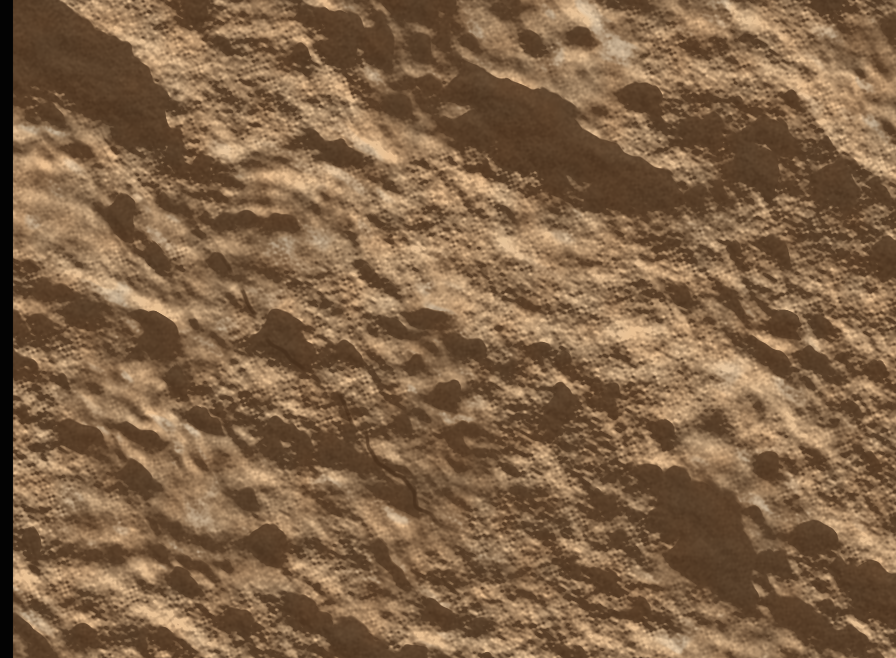
Reproduce this texture procedurally as a Shadertoy shader.

```glsl
// Sandy, wind-scoured rock under low sunlight, with ragged slanted ridges.
// A stretched noise height field is shaded by its slope toward the light,
// then marched toward the light for cast shadows; grit is added last.
#define RIDGE_ANGLE -0.61
#define SUN_DIR vec2(-0.25, -0.97)
#define SUN_SLOPE 0.26
#define SHADOW_REACH 0.34
#define SHADOW_STEPS 36
#define GRIT_HEIGHT 0.0040
#define LIT_GAIN 1.06
#define BORDER_WIDTH 0.0145
#define SHADE_COLOR vec3(0.27, 0.18, 0.105)
#define SUNLIT_COLOR vec3(0.86, 0.715, 0.55)
#define DUST_COLOR vec3(0.78, 0.72, 0.63)

float hash(vec2 p) {
    return fract(sin(dot(p, vec2(127.1, 311.7))) * 43758.5453);
}

float noise(vec2 p) {
    vec2 i = floor(p), f = fract(p);
    f = f * f * (3.0 - 2.0 * f);
    return mix(mix(hash(i), hash(i + vec2(1, 0)), f.x),
               mix(hash(i + vec2(0, 1)), hash(i + vec2(1, 1)), f.x), f.y);
}

// Turned coordinates keep the fine noise off the canvas axes
vec2 turn(vec2 p, float angle) {
    float c = cos(angle), s = sin(angle);
    return vec2(c * p.x + s * p.y, c * p.y - s * p.x);
}

// Coordinates along (x) and across (y) the ridges, raggedly bent
vec2 ridgeSpace(vec2 p) {
    vec2 q = turn(p, RIDGE_ANGLE);
    q.y += 0.045 * noise(q * 6.0 + 31.0);
    q += 0.010 * noise(turn(q, 0.9) * 32.0 + 11.0);
    return q;
}

// Broad ridges, knobs and small bumps
float terrain(vec2 p) {
    vec2 q = ridgeSpace(p);
    float h = 0.066 * noise(q * vec2(2.2, 6.0) + 3.7);
    h += 0.026 * noise(q * vec2(7.0, 15.0) + 17.3);
    h += 0.017 * noise(turn(q, 0.25) * vec2(18.0, 29.0) + 41.9);
    h += 0.0075 * noise(turn(q, -0.3) * vec2(40.0, 58.0) + 73.1);
    return h;
}

// Share of coarse grit, from smooth (0) to grainy (1)
float gritMask(vec2 p) {
    float n = 0.65 * noise(p * 4.5 + 9.0) + 0.35 * noise(p * 15.0 + 25.0);
    return smoothstep(0.3, 0.62, n);
}

float detailedTerrain(vec2 p, float grit) {
    float grains = noise(turn(p, 0.5) * 100.0 + 5.0);
    grains += 0.55 * noise(turn(p, 1.1) * 205.0 + 57.0);
    return terrain(p) + GRIT_HEIGHT * mix(0.3, 1.0, grit) * grains;
}

// March toward the sun and keep the strongest blocker
float castShadow(vec2 p, vec2 sun, float base) {
    float shade = 0.0;
    for (int i = 1; i <= SHADOW_STEPS; i++) {
        float k = float(i) / float(SHADOW_STEPS);
        float d = 0.002 + SHADOW_REACH * pow(k, 1.7);
        float rise = terrain(p + sun * d) - base - SUN_SLOPE * d;
        shade = max(shade, smoothstep(0.0, 0.0018 + 0.007 * d, rise));
    }
    return shade;
}

// Thin winding fissure, fading at both ends
float fissure(vec2 p) {
    vec2 q = p - vec2(0.5, 0.41);
    float along = dot(q, vec2(0.67, -0.74));
    float across = dot(q, vec2(0.74, 0.67));
    across += 0.05 * (noise(vec2(along * 9.0, 4.0)) - 0.5);
    across += 0.016 * (noise(vec2(along * 45.0, 8.0)) - 0.5);
    float ends = smoothstep(-0.3, -0.2, along) * (1.0 - smoothstep(0.2, 0.36, along));
    float broken = smoothstep(0.2, 0.5, noise(vec2(along * 28.0, 15.0)));
    return ends * broken * (1.0 - smoothstep(0.001, 0.005, abs(across)));
}

void mainImage(out vec4 fragColor, in vec2 fragCoord) {
    vec2 p = fragCoord / iResolution.y;
    vec2 sun = normalize(SUN_DIR);
    float grit = gritMask(p);

    // Slope facing the sun gives the direct light
    float e = 0.0013;
    float slope = (detailedTerrain(p - sun * e, grit)
                 - detailedTerrain(p + sun * e, grit)) / (2.0 * e);
    float facing = max(SUN_SLOPE + slope, 0.0);
    float direct = LIT_GAIN * facing / (1.0 + 0.45 * facing);

    // Grit tops catch the light, which frays the shadow borders
    float tops = 0.0030 * grit * noise(turn(p, 0.5) * 100.0 + 5.0);
    direct *= 1.0 - castShadow(p, sun, terrain(p) + tops);

    // Faint sky light keeps some relief inside the shadows
    float speckle = noise(turn(p, 0.8) * 240.0 + 80.0) - 0.5;
    float ambient = 0.15 + 0.07 * clamp(slope, -1.0, 1.0) + 0.07 * speckle;
    float tone = clamp(ambient + direct * (1.0 + 0.35 * speckle), 0.0, 1.08);
    tone *= 1.0 - 0.75 * fissure(p);

    // Warm sand with pale dust on smooth sunlit faces
    vec3 color = mix(SHADE_COLOR, SUNLIT_COLOR, tone);
    float dust = noise(ridgeSpace(p) * vec2(24.0, 48.0) + 60.0);
    dust = smoothstep(0.6, 0.85, dust) * (1.0 - grit) * smoothstep(0.4, 0.8, tone);
    color = mix(color, DUST_COLOR * (0.6 + 0.5 * tone), 0.6 * dust);
    color *= 1.0 + vec3(0.03, -0.01, -0.05) * (noise(p * 30.0 + 12.0) - 0.3);

    // Black strip along the left edge
    float x = fragCoord.x / iResolution.x;
    float edge = 0.7 / iResolution.x;
    color = mix(vec3(0.01), color, smoothstep(-edge, edge, x - BORDER_WIDTH));
    fragColor = vec4(color, 1.0);
}
```
